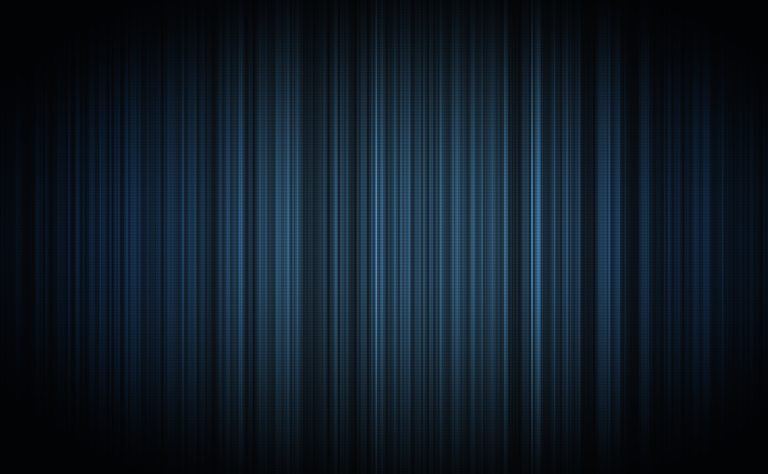
Write a WebGL 2 fragment shader that draws this background.

```glsl
#version 300 es
precision highp float;

uniform vec2 u_resolution;
out vec4 outColor;

// Stripe counts across the canvas width
const float FINE_STRIPES = 370.0;
const float MEDIUM_STRIPES = 172.0;
const float BROAD_STRIPES = 46.0;
const float SCAN_ROWS = 158.0;
const float SCAN_DEPTH = 0.07;

// Vignette, with axes running from -1 to 1
const vec2 GLOW_CENTER = vec2(0.05, 0.0);
const vec2 GLOW_SCALE = vec2(0.95, 1.0);
const float GLOW_INNER = 0.10;
const float GLOW_OUTER = 1.25;

// Main light beams and dark gaps, as fractions of the width
const float BEAMS[8] = float[8](0.150, 0.219, 0.375, 0.438, 0.496, 0.701, 0.794, 0.871);
const float GAPS[6] = float[6](0.280, 0.408, 0.462, 0.674, 0.769, 0.822);
const float BEAM_WIDTH = 0.0020;
const float GAP_WIDTH = 0.0110;
const float BEAM_GAIN = 0.50;
const float GAP_DEPTH = 0.55;

const vec3 BLACK = vec3(0.006, 0.010, 0.016);
const vec3 STEEL_BLUE = vec3(0.200, 0.400, 0.545);
const vec3 DEEP_BLUE = vec3(0.105, 0.310, 0.550);
const vec3 CHARCOAL = vec3(0.035, 0.038, 0.040);

float hash(float n) {
    n = fract(n * 0.1031);
    n *= n + 33.33;
    n *= n + n;
    return fract(n);
}

// Random flat stripes with edges blended over one pixel
float stripes(float x, float count, float seed) {
    float cell = floor(x * count);
    float pixel = min(count / u_resolution.x, 1.0);
    float blend = clamp((fract(x * count) - 1.0 + pixel) / pixel, 0.0, 1.0);
    return mix(hash(cell + seed), hash(cell + 1.0 + seed), blend);
}

// Random bands with soft transitions
float softBands(float x, float count, float seed) {
    float cell = floor(x * count);
    float t = smoothstep(0.0, 1.0, fract(x * count));
    return mix(hash(cell + seed), hash(cell + 1.0 + seed), t);
}

float bell(float x, float center, float width) {
    float d = (x - center) / width;
    return exp(-d * d);
}

float stripeTone(float x) {
    float fine = stripes(x, FINE_STRIPES, 17.0);
    float medium = stripes(x, MEDIUM_STRIPES, 503.0);
    float broad = softBands(x, BROAD_STRIPES, 911.0);
    float tone = 0.08 + 1.2 * pow(0.48 * fine + 0.30 * medium + 0.22 * broad, 1.4);

    // Sparse thin glints
    tone += 0.35 * smoothstep(0.90, 1.0, stripes(x, FINE_STRIPES, 1301.0));

    for (int i = 0; i < GAPS.length(); i++) {
        tone *= 1.0 - GAP_DEPTH * bell(x, GAPS[i], GAP_WIDTH);
    }
    for (int i = 0; i < BEAMS.length(); i++) {
        tone += BEAM_GAIN * bell(x, BEAMS[i], BEAM_WIDTH);
    }
    return tone;
}

void main() {
    vec2 uv = gl_FragCoord.xy / u_resolution;
    vec2 p = uv * 2.0 - 1.0 - GLOW_CENTER;

    // Oval glow fading to black
    float radius = length(p * GLOW_SCALE);
    float glow = 1.0 - smoothstep(GLOW_INNER, GLOW_OUTER, radius);

    // Steel blue in the middle, purer blue towards the sides
    vec3 tint = mix(STEEL_BLUE, DEEP_BLUE, smoothstep(0.25, 0.85, abs(p.x)));
    vec3 color = CHARCOAL + tint * stripeTone(uv.x);

    // Fine woven rows
    color *= 1.0 + SCAN_DEPTH * sin(uv.y * SCAN_ROWS * radians(360.0));

    outColor = vec4(BLACK + color * glow, 1.0);
}
```
